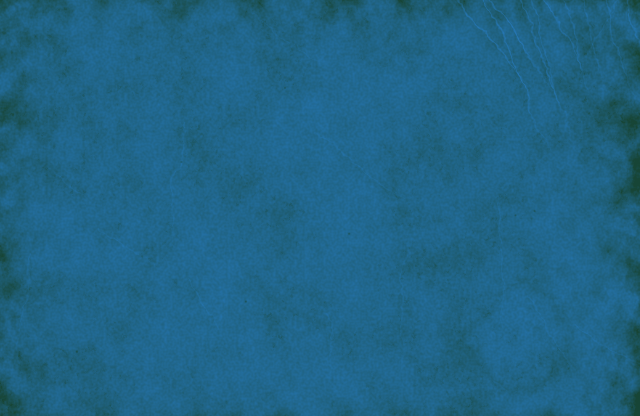
This texture is drawn by a Shadertoy shader. Its source:

```glsl
// Aged blue paper: gradient-noise clouds, mottling and fine grain set a tone
// between a worn teal and a clear blue. Ragged dark edges, pale creases that
// fan from the top right, a tide-marked water stain and pinholes lie on top.

const vec3 WORN_TEAL = vec3(0.110, 0.340, 0.390);
const vec3 CLEAR_BLUE = vec3(0.130, 0.410, 0.570);
const float BASE_TONE = 0.91;
const float CLOUD_AMOUNT = 0.52;
const float MOTTLE_AMOUNT = 0.36;
const float FLECK_AMOUNT = 0.24;
const float GRAIN_AMOUNT = 0.62;
const float SPECK_AMOUNT = 0.42;
const float SIDE_WEAR = 0.95;
const float END_WEAR = 0.75;
const float CREASE_LIGHT = 0.85;
const float CREASE_WIDTH = 0.0036;
const float STAIN_RADIUS = 0.115;
const int CORNER_CREASES = 10;
const int FAINT_CREASES = 14;
const int PINHOLES = 7;

float hash(vec2 p) {
    vec3 q = fract(vec3(p.xyx) * 0.1031);
    q += dot(q, q.yzx + 33.33);
    return fract((q.x + q.y) * q.z);
}

float cornerSlope(vec2 cell, vec2 offset) {
    float angle = 6.2832 * hash(cell);
    return dot(vec2(cos(angle), sin(angle)), offset);
}

float gradientNoise(vec2 p) {
    vec2 i = floor(p), f = p - i, e = vec2(1.0, 0.0);
    vec2 u = f * f * f * (f * (f * 6.0 - 15.0) + 10.0);
    float low = mix(cornerSlope(i, f), cornerSlope(i + e, f - e), u.x);
    float high = mix(cornerSlope(i + e.yx, f - e.yx), cornerSlope(i + 1.0, f - 1.0), u.x);
    return mix(low, high, u.y);
}

float fbm(vec2 p) {
    float sum = 0.0, gain = 1.0;
    for (int i = 0; i < 5; i++) {
        sum += gain * gradientNoise(p);
        p = mat2(1.6, 1.2, -1.2, 1.6) * p + 17.3;
        gain *= 0.6;
    }
    return sum;
}

// Pale ridge with a soft shadow on one side, fading towards its far end.
float crease(vec2 p, vec2 start, vec2 span, float pixel) {
    vec2 r = p - start;
    float along = clamp(dot(r, span) / dot(span, span), 0.0, 1.0);
    float d = length(r - span * along);
    float side = (r.x * span.y - r.y * span.x) / length(span);
    float ridge = 1.0 - smoothstep(0.0, max(CREASE_WIDTH, 1.2 * pixel), d);
    float shade = smoothstep(-0.002, 0.004, side) * exp(-d / 0.009);
    return (ridge - 0.35 * shade) * (1.0 - smoothstep(0.45, 1.0, along));
}

float creases(vec2 p, float aspect, float pixel) {
    float sum = 0.0;
    // Strong folds from the top right corner.
    for (int i = 0; i < CORNER_CREASES; i++) {
        float k = float(i), r = hash(vec2(k, 3.7)), s = hash(vec2(k, 8.1));
        vec2 start = vec2(aspect * mix(0.70, 0.98, (k + r) / float(CORNER_CREASES)), 1.02);
        vec2 span = vec2(mix(0.06, 0.26, s), -mix(0.22, 0.45, r));
        sum += mix(0.5, 1.0, s) * crease(p, start, span, pixel);
    }
    // Faint, mostly steep lines over the whole sheet.
    for (int i = 0; i < FAINT_CREASES; i++) {
        float k = float(i), r = hash(vec2(k, 21.3)), s = hash(vec2(k, 47.9));
        vec2 start = vec2(aspect * (k + r) / float(FAINT_CREASES), mix(0.2, 1.1, s));
        float angle = mix(-2.1, -0.5, hash(vec2(k, 63.2)));
        sum += 0.32 * crease(p, start, mix(0.15, 0.4, r) * vec2(cos(angle), sin(angle)), pixel);
    }
    return sum;
}

void mainImage(out vec4 fragColor, in vec2 fragCoord) {
    float aspect = iResolution.x / iResolution.y, pixel = 1.0 / iResolution.y;
    vec2 p = fragCoord * pixel;
    float cloud = fbm(p * 3.2 + 4.0);
    float mottle = fbm(p * vec2(14.0, 12.0) + 31.0);
    vec2 wobble = vec2(fbm(p * 8.0 + 50.0), fbm(p * 8.0 + 80.0));

    // Paper body: clouds, mottling, flecks, and grain that tops out softly.
    float fleck = fbm(p * vec2(44.0, 38.0) + 11.0);
    float grain = 0.65 * gradientNoise(p * 157.0) + 0.35 * gradientNoise(p * vec2(101.0, 83.0) + 9.0);
    float tone = BASE_TONE + CLOUD_AMOUNT * cloud + MOTTLE_AMOUNT * mottle + FLECK_AMOUNT * fleck;
    float specks = smoothstep(0.2, 0.75, fbm(p * vec2(72.0, 60.0) + 70.0));
    tone -= SPECK_AMOUNT * specks * smoothstep(0.35, -0.4, cloud + 0.6 * mottle);
    tone -= 0.45 * max(tone - 0.85, 0.0);
    tone += GRAIN_AMOUNT * grain;

    // Ragged wear along the sides and the ends.
    float ragged = clamp(0.7 - 1.3 * mottle - 0.7 * cloud, 0.1, 1.8);
    float sides = exp(-p.x / 0.06) + 1.15 * exp(-(aspect - p.x) / 0.08);
    float ends = exp(-(1.0 - p.y) / 0.045) + 0.6 * exp(-p.y / 0.025);
    tone -= ragged * (SIDE_WEAR * sides + END_WEAR * ends);

    // Water stain: paler inside, dark lobed rim.
    vec2 fromStain = p - vec2(0.81 * aspect, 0.19) + 0.04 * wobble;
    float rim = length(fromStain * vec2(1.0, 0.92)) - STAIN_RADIUS;
    tone += 0.12 * (1.0 - smoothstep(-0.04, 0.0, rim));
    tone -= 0.42 * exp(-abs(rim) / (rim > 0.0 ? 0.005 : 0.014)) * clamp(0.7 + mottle, 0.2, 1.2);

    // Creases and pinholes.
    tone += CREASE_LIGHT * creases(p + 0.018 * wobble, aspect, pixel);
    for (int i = 0; i < PINHOLES; i++) {
        float k = float(i);
        vec2 hole = vec2(aspect * hash(vec2(k, 5.5)), hash(vec2(k, 91.4)));
        float size = mix(0.0012, 0.003, hash(vec2(k, 12.6)));
        tone -= 1.1 * (1.0 - smoothstep(size - pixel, size + pixel, length(p - hole)));
    }

    fragColor = vec4(mix(WORN_TEAL, CLEAR_BLUE, clamp(tone, -1.0, 1.7)), 1.0);
}
```
